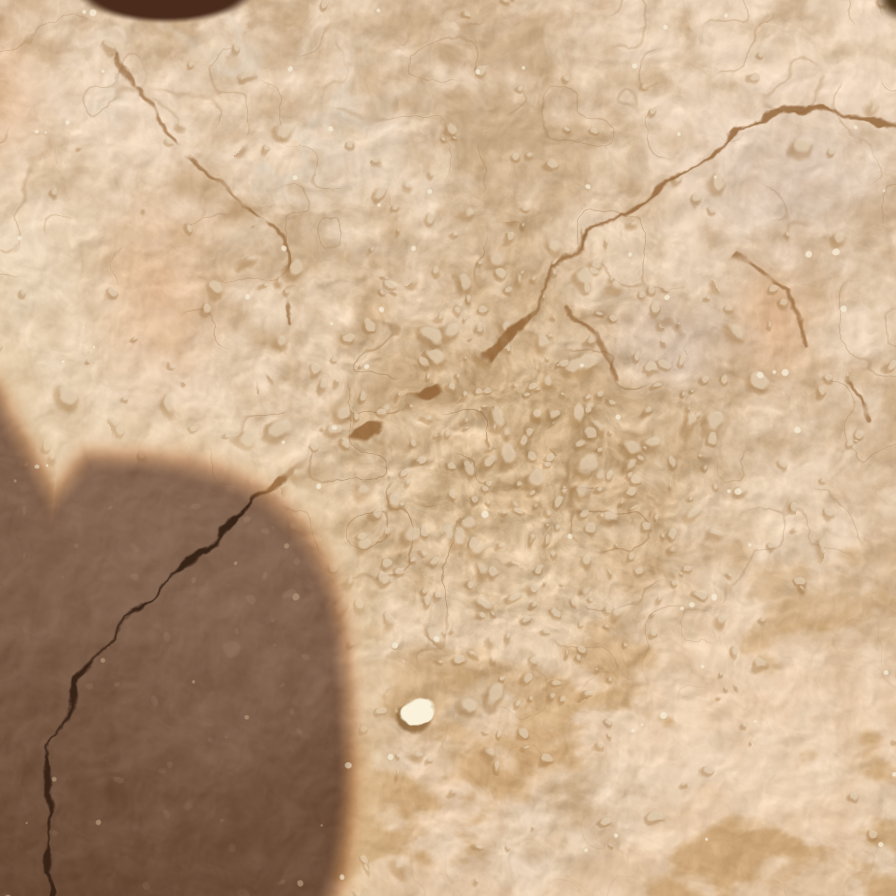
This texture is drawn by a three.js fragment shader. Its source:

```glsl
// Weathered sandstone with branching cracks, scattered grit and a soft lobed shadow.
varying vec2 vUv;

float hash(vec2 p) {
  return fract(sin(dot(p, vec2(127.1, 311.7))) * 43758.5453);
}

float noise(vec2 p) {
  vec2 i = floor(p), f = fract(p);
  f = f * f * (3.0 - 2.0 * f);
  return mix(mix(hash(i), hash(i + vec2(1, 0)), f.x),
             mix(hash(i + vec2(0, 1)), hash(i + vec2(1, 1)), f.x), f.y);
}

float fbm(vec2 p) {
  float sum = 0.0, amp = 0.5;
  for (int i = 0; i < 5; i++) {
    sum += amp * noise(p);
    p = mat2(1.6, 1.2, -1.2, 1.6) * p + 7.3;
    amp *= 0.5;
  }
  return sum / 0.97;
}

float glow(vec2 p, vec2 center, vec2 radius) {
  vec2 q = (p - center) / radius;
  return exp(-dot(q, q));
}

float seg(vec2 p, float ax, float ay, float bx, float by) {
  vec2 a = vec2(ax, ay), d = vec2(bx, by) - a;
  return length(p - a - d * clamp(dot(p - a, d) / dot(d, d), 0.0, 1.0));
}

float mainCrack(vec2 p) {
  float d = min(seg(p, 1.0, 0.868, 0.88, 0.88), seg(p, 0.88, 0.88, 0.827, 0.857));
  d = min(d, min(seg(p, 0.827, 0.857, 0.79, 0.82), seg(p, 0.79, 0.82, 0.69, 0.755)));
  d = min(d, min(seg(p, 0.69, 0.755, 0.615, 0.70), seg(p, 0.615, 0.70, 0.60, 0.655)));
  d = min(d, min(seg(p, 0.60, 0.655, 0.488, 0.564), seg(p, 0.488, 0.564, 0.28, 0.443)));
  d = min(d, min(seg(p, 0.28, 0.443, 0.241, 0.395), seg(p, 0.241, 0.395, 0.156, 0.329)));
  d = min(d, min(seg(p, 0.156, 0.329, 0.085, 0.245), seg(p, 0.085, 0.245, 0.058, 0.16)));
  return min(d, seg(p, 0.058, 0.16, 0.055, 0.0));
}

float sideCracks(vec2 p) {
  float d = min(seg(p, 0.13, 0.94, 0.195, 0.837), seg(p, 0.195, 0.837, 0.313, 0.727));
  d = min(d, min(seg(p, 0.313, 0.727, 0.328, 0.642), seg(p, 0.638, 0.66, 0.69, 0.577)));
  d = min(d, min(seg(p, 0.82, 0.713, 0.885, 0.675), seg(p, 0.885, 0.675, 0.905, 0.616)));
  return min(d, seg(p, 0.95, 0.577, 0.97, 0.53));
}

// Pebble face in x, its cast shade in y
vec2 grit(vec2 p, float scale, float density) {
  vec2 cell = floor(p * scale), result = vec2(0);
  for (int j = -1; j <= 1; j++) for (int i = -1; i <= 1; i++) {
    vec2 id = cell + vec2(i, j);
    vec2 q = p * scale - id - vec2(hash(id + scale), hash(id + scale + 31.0));
    float r = mix(0.13, 0.4, hash(id + 57.0));
    float on = step(hash(id + 83.0), density);
    result.x = max(result.x, on * smoothstep(r, r - 0.16, length(q)));
    result.y = max(result.y, on * smoothstep(r + 0.15, r - 0.1, length(q + vec2(0.1, 0.16))));
  }
  return result;
}

// Two lobes meeting in a notch at the left
float shadowDistance(vec2 p) {
  vec2 q = pow(abs(p - vec2(0.1, 0.17)) / vec2(0.288, 0.317), vec2(2.8));
  float right = (pow(q.x + q.y, 1.0 / 2.8) - 1.0) * 0.29;
  right = max(right, (p.y - 0.44 - 1.26 * (p.x - 0.06)) / 1.61);
  return min(right, (p.y - 0.55 + 1.85 * p.x) / 2.1);
}

void main() {
  vec2 p = vUv;
  vec2 wobble = vec2(fbm(p * 24.0), fbm(p * 24.0 + 19.0)) - 0.5;
  vec2 w = p + 0.028 * wobble;
  float rough = glow(w, vec2(0.57, 0.47), vec2(0.22, 0.24));
  float streak = fbm(mat2(0.9, -0.4, 0.4, 0.9) * p * vec2(5, 11));
  float lower = smoothstep(0.42, 0.12, p.y - 0.25 * (p.x - 0.5));

  // Mottled stone with tinted patches
  float tone = fbm(p * 7.0 + wobble) * 0.55 + fbm(p * 34.0) * 0.45;
  vec3 stone = mix(vec3(0.79, 0.67, 0.53), vec3(0.93, 0.84, 0.74), smoothstep(0.28, 0.66, tone));
  stone = mix(stone, vec3(0.79, 0.66, 0.48), 0.5 * rough);
  stone = mix(stone, vec3(0.93, 0.81, 0.68), 0.55 * lower * smoothstep(0.35, 0.6, streak));
  stone = mix(stone, vec3(0.74, 0.57, 0.36), 0.6 * lower * smoothstep(0.52, 0.7, fbm(p * vec2(13, 19) + 4.0)));
  float pink = glow(w, vec2(0.866, 0.64), vec2(0.04, 0.05)) + glow(w, vec2(0.17, 0.67), vec2(0.06, 0.09))
             + 0.7 * glow(w, vec2(0.0, 0.89), vec2(0.05, 0.08));
  stone = mix(stone, vec3(0.90, 0.71, 0.55), 0.6 * min(pink, 1.0));
  float pale = glow(w, vec2(0.75, 0.62), vec2(0.07, 0.05)) + glow(w, vec2(0.88, 0.8), vec2(0.1, 0.07));
  stone = mix(stone, vec3(0.85, 0.77, 0.71), 0.6 * min(pale, 1.0));
  float bleached = glow(p, vec2(0.28, 0.87), vec2(0.17, 0.12)) * smoothstep(0.08, 0.0, abs(fbm(p * 9.0 + 3.0) - 0.5));
  stone = mix(stone, vec3(0.89, 0.85, 0.79), 0.55 * bleached);
  stone = mix(stone, vec3(0.91, 0.83, 0.71), 0.5 * glow(p, vec2(0.03, 0.65), vec2(0.13, 0.15)));

  // Relief and curled flake edges
  float relief = fbm(w * 42.0) - fbm((w + vec2(-0.004, 0.006)) * 42.0);
  stone += relief * (0.22 + 0.3 * rough);
  float flake = smoothstep(0.035, 0.0, abs(noise(w * 27.0) - 0.5)) * smoothstep(0.48, 0.68, noise(p * 17.0 + 40.0));
  stone = mix(stone, vec3(0.60, 0.44, 0.27), flake * (0.22 + 0.3 * rough) * (1.0 - 0.6 * lower));

  // Pebbles gather in the rough zone
  vec2 pebbles = max(grit(w, 32.0, 0.5 * rough), grit(w + 0.3, 60.0, 0.05 + 0.4 * rough));
  stone = mix(stone, vec3(0.62, 0.45, 0.26), 0.4 * pebbles.y);
  stone = mix(stone, vec3(0.92, 0.85, 0.75), 0.65 * pebbles.x);

  // Shadow with a warm penumbra
  float d = shadowDistance(p + 0.004 * wobble);
  float shade = smoothstep(0.014, -0.016, d);
  stone = mix(stone, vec3(0.93, 0.83, 0.67), 0.35 * smoothstep(0.07, 0.015, d));
  vec3 dusk = mix(vec3(0.43, 0.31, 0.23), vec3(0.51, 0.39, 0.31), smoothstep(0.0, 0.4, p.y + 0.3 * (tone - 0.5)));
  dusk += 0.09 * (tone - 0.5) + 0.1 * relief + 0.04 * pebbles.x;
  vec3 color = mix(stone, dusk, shade);
  color *= 1.0 - vec3(0.1, 0.2, 0.28) * exp(-pow((d - 0.003) / 0.013, 2.0));

  // Cracks break up into pits along the middle
  float grain = noise(p * 48.0 + 5.0);
  float pits = smoothstep(0.28, 0.36, p.x) * smoothstep(0.64, 0.54, p.x);
  float width = mix(0.001, 0.0065, grain * grain) + 0.003 * pits;
  float crack = smoothstep(width + 0.002, width - 0.002, mainCrack(w));
  crack *= mix(1.0, smoothstep(0.4, 0.62, grain), pits) * mix(0.75, 1.0, shade);
  float side = 0.6 * smoothstep(0.004, 0.0005, sideCracks(w)) * smoothstep(0.15, 0.5, grain);
  vec3 crevice = mix(vec3(0.54, 0.35, 0.17), vec3(0.22, 0.14, 0.09), shade);
  color = mix(color, crevice, max(crack, side * (1.0 - shade)));

  // Bright specks and one larger chip
  float specks = grit(p + 0.006 * wobble + 0.7, 75.0, 0.022).x;
  color = mix(color, mix(vec3(0.97, 0.93, 0.84), vec3(0.68, 0.57, 0.46), shade), 0.8 * specks);
  vec2 chip = w - vec2(0.466, 0.208);
  color = mix(color, vec3(0.50, 0.34, 0.17), 0.7 * smoothstep(0.021, 0.014, length(chip + vec2(0.004, 0.006))));
  color = mix(color, vec3(0.98, 0.95, 0.86), smoothstep(0.019, 0.015, length(chip * vec2(1.0, 1.2))));

  // Dark forms at the upper rim
  float rim = length((p - vec2(0.185, 1.014)) / vec2(0.095, 0.037)) - 1.0;
  color = mix(color, vec3(0.29, 0.17, 0.11), smoothstep(0.12, -0.12, rim));
  color = mix(color, vec3(0.30, 0.21, 0.10), smoothstep(0.03, 0.01, length(p - vec2(1.005, 1.003))));
  gl_FragColor = vec4(color, 1.0);
}
```
